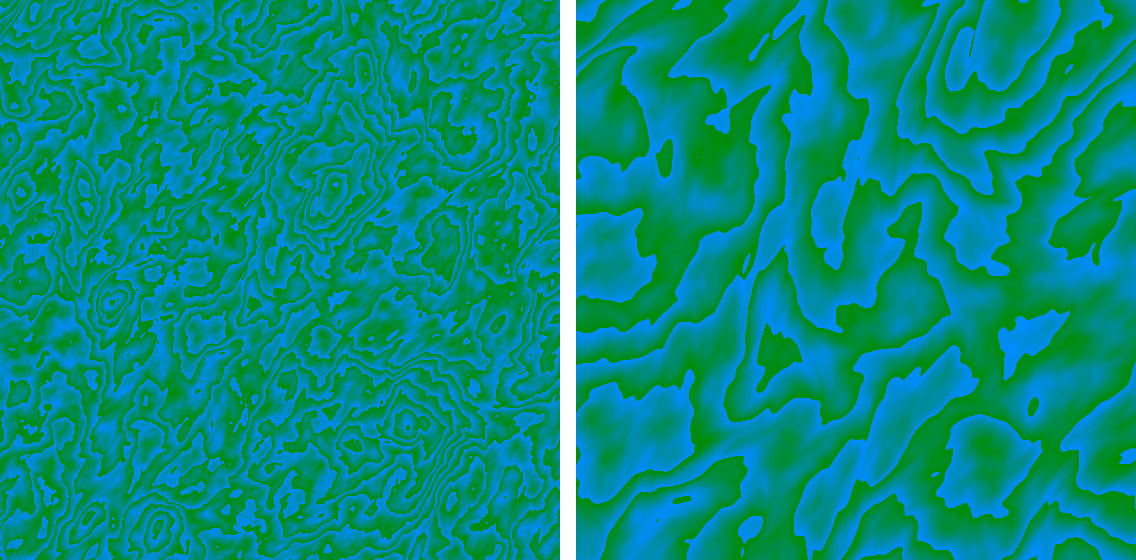
Left, the full canvas; right, a detail of the centre.
This texture is drawn by a Shadertoy shader. Its source:

```glsl
// Wrapped height map: a rough, slanted terrain whose height is shown as
// a repeating green-to-blue ramp, so each wrap leaves a sharp contour.
// The terrain is a sum of sine waves over many scales, with shear warping.

const float TAU = 6.2831853;

float hash(float n) {
    return fract(sin(n * 12.9898) * 43758.547);
}

// Layered sines: pitch rises and strength falls from wave to wave.
float terrain(vec2 p) {
    float height = 0.0;
    float frequency = 1.5;
    for (int i = 0; i < 67; i++) {
        float n = float(i);
        float angle = n * 2.39996 + hash(n + 7.3);
        vec2 direction = vec2(cos(angle), sin(angle));
        float phase = TAU * (frequency * dot(p, direction) + hash(n + 1.7));
        float strength = 5.8 / pow(frequency + 5.0, 1.3);
        height += strength * sin(phase);
        // Slide along the wave front to bend the finer waves.
        p += 0.012 * strength * cos(phase) * vec2(-direction.y, direction.x);
        frequency *= 1.07;
    }
    return height;
}

void mainImage(out vec4 fragColor, in vec2 fragCoord) {
    vec2 uv = fragCoord / iResolution.y;

    // Stretch the features along a steep rising diagonal.
    vec2 grain = normalize(vec2(0.44, 0.9));
    vec2 across = vec2(grain.y, -grain.x);
    vec2 p = vec2(dot(uv, across) * 1.18, dot(uv, grain) * 0.74);

    // Sawtooth ramp with a very narrow smoothed drop at each wrap.
    float height = terrain(p);
    float ramp = fract(height);
    float edge = clamp(0.2 * fwidth(height), 0.001, 0.05);
    float blue = min(ramp, (1.0 - ramp) / edge);

    fragColor = vec4(0.0, 0.55, blue, 1.0);
}
```
